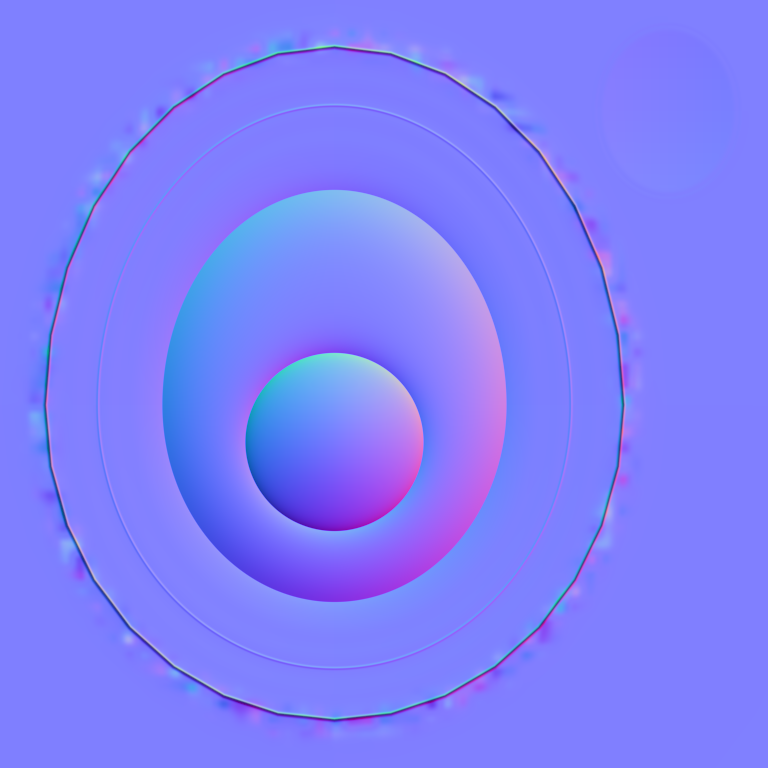
This texture map is drawn by a WebGL 2 fragment shader. Its source:

```glsl
#version 300 es
precision highp float;
uniform vec2 u_resolution;
out vec4 fragColor;

const vec2 CENTER = vec2(0.4355, 0.4727);
// Oval radii: half width, upper height, lower height
const vec3 EGG = vec3(0.2240, 0.2800, 0.2565);
const vec3 RING = vec3(0.3080, 0.3900, 0.3430);
const vec3 RIM = vec3(0.3765, 0.4660, 0.4100);
const float RIM_SIDES = 32.0;
const vec2 BALL_CENTER = vec2(0.4355, 0.4245);
const float BALL_RADIUS = 0.1160;
const vec2 DENT_CENTER = vec2(0.8700, 0.8555);
const vec3 DENT = vec3(0.0950, 0.1146, 0.1146);
const float EGG_BEVEL = 0.065;
const float EGG_GROOVE = 0.024;
const float BALL_GROOVE = 0.020;
const float RIM_WIDTH = 0.0022;
const float RING_WIDTH = 0.0017;
const float FLECK_SCALE = 48.0;
const float FLECK_STRENGTH = 0.45;

float hash(vec2 p) {
    vec3 q = fract(vec3(p.xyx) * 0.1031);
    q += dot(q, q.yzx + 33.33);
    return fract((q.x + q.y) * q.z);
}

float noise(vec2 p) {
    vec2 i = floor(p), f = fract(p);
    f = f * f * (3.0 - 2.0 * f);
    float low = mix(hash(i), hash(i + vec2(1, 0)), f.x);
    float high = mix(hash(i + vec2(0, 1)), hash(i + vec2(1, 1)), f.x);
    return 2.0 * mix(low, high, f.y) - 1.0;
}

float gauss(float x, float width) {
    return exp(-x * x / (width * width));
}

// Slope of a narrow raised line, along its outward direction
float ridge(float d, float width) {
    return 2.33 * d / width * gauss(d, width);
}

// Outward direction in xy, approximate signed distance in z
vec3 oval(vec2 p, vec3 radii, float sides) {
    vec2 r = vec2(radii.x, p.y > 0.0 ? radii.y : radii.z);
    vec2 q = p / r;
    vec2 g = q / r;
    float len = max(length(q), 1e-4);
    float gradient = max(length(g), 1e-4);
    float reach = len;
    if (sides > 0.0) {
        float segment = 6.28319 / sides;
        float a = mod(atan(q.y, q.x), segment) - 0.5 * segment;
        reach *= cos(a) / cos(0.5 * segment);
    }
    return vec3(g / gradient, (reach - 1.0) * len / gradient);
}

void main() {
    vec2 uv = gl_FragCoord.xy / u_resolution;
    float aa = 0.8 / min(u_resolution.x, u_resolution.y);
    vec2 p = uv - CENTER;
    vec2 slope = vec2(0.0);

    // Faceted rim with soft shoulders and scattered flecks
    vec3 rim = oval(p, RIM, RIM_SIDES);
    float shoulder = rim.z > 0.0 ? 0.13 * exp(-rim.z / 0.020) : -0.07 * exp(rim.z / 0.025);
    slope += rim.xy * (shoulder + 0.65 * ridge(rim.z, RIM_WIDTH));
    vec2 fleck = vec2(noise(uv * FLECK_SCALE), noise(uv * FLECK_SCALE + 71.0));
    slope += FLECK_STRENGTH * fleck * abs(fleck) * gauss(rim.z - 0.008, 0.016);

    // Thin ring and faint ripples around the egg
    vec3 ring = oval(p, RING, 0.0);
    slope += ring.xy * 0.28 * ridge(ring.z, RING_WIDTH);
    slope += ring.xy * 0.018 * cos(ring.z * 150.0) * gauss(ring.z, 0.06);

    // Shallow dent in the corner
    vec2 dentPoint = uv - DENT_CENTER;
    vec3 dent = oval(dentPoint, DENT, 0.0);
    float dentMask = smoothstep(0.003, -0.003, dent.z);
    slope -= 0.065 * dentMask * dentPoint / DENT.xy;
    slope += dent.xy * 0.06 * gauss(dent.z + 0.005, 0.005);

    // Egg: groove outside, wide bevel inside
    vec3 egg = oval(p, EGG, 0.0);
    float eggMask = smoothstep(aa, -aa, egg.z);
    slope -= egg.xy * 0.23 * exp(-max(egg.z, 0.0) / EGG_GROOVE) * (1.0 - eggMask);
    float bevel = exp(-pow(max(-egg.z, 0.0) / EGG_BEVEL, 1.3));
    float steepness = mix(0.64, 0.48, max(egg.y, 0.0));
    vec2 eggSlope = egg.xy * steepness * bevel;

    // Ball: groove in the egg, then a dome that steepens at its edge
    vec2 b = (uv - BALL_CENTER) / BALL_RADIUS;
    float r = length(b);
    float ballGap = (r - 1.0) * BALL_RADIUS;
    float ballMask = smoothstep(aa, -aa, ballGap);
    eggSlope -= b / max(r, 1e-4) * 0.50 * exp(-max(ballGap, 0.0) / BALL_GROOVE);
    slope = mix(slope, eggSlope, eggMask);
    vec2 ballSlope = b * (0.62 + 0.28 * pow(min(r, 1.0), 10.0)) - vec2(0.05, 0.06);
    slope = mix(slope, ballSlope, ballMask);

    // Encode the unit normal as colour, with a dark crease along the rim
    slope /= max(1.0, length(slope) / 0.96);
    vec3 normal = vec3(slope, sqrt(1.0 - dot(slope, slope)));
    vec3 color = 0.5 + 0.5 * normal;
    color *= 1.0 - 0.45 * gauss(rim.z, 0.0013);
    fragColor = vec4(color, 1.0);
}
```
